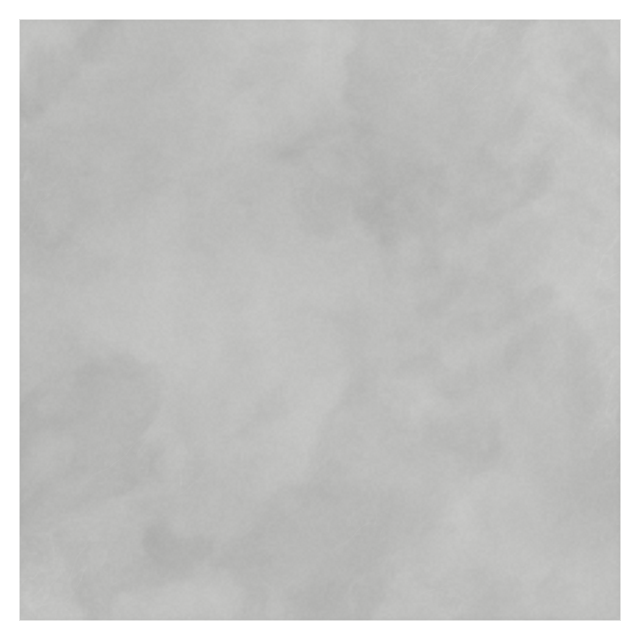
Give the GLSL for this texture, as a Shadertoy shader.

```glsl
// A square slab of pale grey polished concrete on a white ground.
// Warped fractal noise makes the soft clouds, thresholded noise the darker
// stains, and fine noise the grain, flecks and faint trowel marks.

const vec3 GROUND = vec3(1.0);
const vec3 CONCRETE = vec3(0.741, 0.742, 0.736);
const float MARGIN = 0.0306;         // white border, in canvas widths
const float CLOUD_SCALE = 4.2;
const float CLOUD_CONTRAST = 0.105;
const float STAIN_SCALE = 5.0;
const float STAIN_DEPTH = 0.030;
const float MOTTLE_SCALE = 26.0;
const float MOTTLE_CONTRAST = 0.026;
const float GRAIN_SCALE = 230.0;
const float GRAIN_CONTRAST = 0.026;
const float TROWEL_DEPTH = 0.012;
const float RIM_DEPTH = 0.035;
const float RIM_WIDTH = 0.0025;

float hash(vec2 p) {
    vec3 q = fract(p.xyx * 0.1031);
    q += dot(q, q.yzx + 33.33);
    return fract((q.x + q.y) * q.z);
}

float valueNoise(vec2 p) {
    vec2 cell = floor(p);
    vec2 f = fract(p);
    f = f * f * (3.0 - 2.0 * f);
    float low = mix(hash(cell), hash(cell + vec2(1, 0)), f.x);
    float high = mix(hash(cell + vec2(0, 1)), hash(cell + vec2(1, 1)), f.x);
    return mix(low, high, f.y);
}

// Fractal sum, normalised to 0..1; each octave is turned to hide the grid
float fbm(vec2 p, int octaves) {
    const mat2 TURN = mat2(0.8, 0.6, -0.6, 0.8);
    float sum = 0.0, weight = 0.5, total = 0.0;
    for (int i = 0; i < octaves; i++) {
        sum += weight * valueNoise(p);
        total += weight;
        weight *= 0.52;
        p = TURN * p * 2.03 + 17.3;
    }
    return sum / total;
}

// Coordinates along and across the rising diagonal, stretched lengthwise
vec2 diagonal(vec2 p, float stretch) {
    return vec2((p.x + p.y) / stretch, p.y - p.x) * 0.7071;
}

float concreteTone(vec2 p) {
    vec2 warp = vec2(fbm(p * 5.0 + 3.1, 4), fbm(p * 5.0 + 41.7, 4)) - 0.5;
    vec2 q = p + 0.12 * warp;

    // Broad clouds and small mottling
    float tone = CLOUD_CONTRAST * (fbm(q * CLOUD_SCALE + 8.0, 6) - 0.5);
    tone += MOTTLE_CONTRAST * (fbm(q * MOTTLE_SCALE + 60.0, 3) - 0.5);

    // Damp-looking stains with ragged but soft edges
    float stain = fbm(diagonal(q, 1.5) * STAIN_SCALE + 23.0, 6);
    float spots = fbm(q * STAIN_SCALE * 2.4 + 90.0, 4);
    tone -= STAIN_DEPTH * smoothstep(0.53, 0.64, stain);
    tone -= 0.5 * STAIN_DEPTH * smoothstep(0.60, 0.76, spots);

    // Thin trowel marks, only where a mask lets them show
    float ridge = abs(fbm(diagonal(q, 2.5) * 17.0 + 140.0, 4) - 0.5);
    float mask = smoothstep(0.48, 0.68, fbm(p * 4.0 + 71.0, 3));
    tone += TROWEL_DEPTH * mask * (1.0 - smoothstep(0.0, 0.035, ridge));

    // Fine grain and sparse pale flecks
    float grain = fbm(p * GRAIN_SCALE, 2) - 0.5;
    float fleck = smoothstep(0.72, 0.9, valueNoise(p * GRAIN_SCALE * 0.55 + 5.0));
    return tone + GRAIN_CONTRAST * grain + 0.010 * mask * fleck + 0.006;
}

void mainImage(out vec4 fragColor, in vec2 fragCoord) {
    vec2 uv = fragCoord / iResolution.xy;
    float pixel = 1.0 / min(iResolution.x, iResolution.y);

    // Signed distance inside the slab
    vec2 inset = 0.5 - MARGIN - abs(uv - 0.5);
    float inside = min(inset.x, inset.y);

    float rim = exp(-max(inside, 0.0) / RIM_WIDTH);
    vec3 slab = CONCRETE + concreteTone(uv) - RIM_DEPTH * rim;
    float cover = smoothstep(-0.75 * pixel, 0.75 * pixel, inside);
    fragColor = vec4(mix(GROUND, slab, cover), 1.0);
}
```
